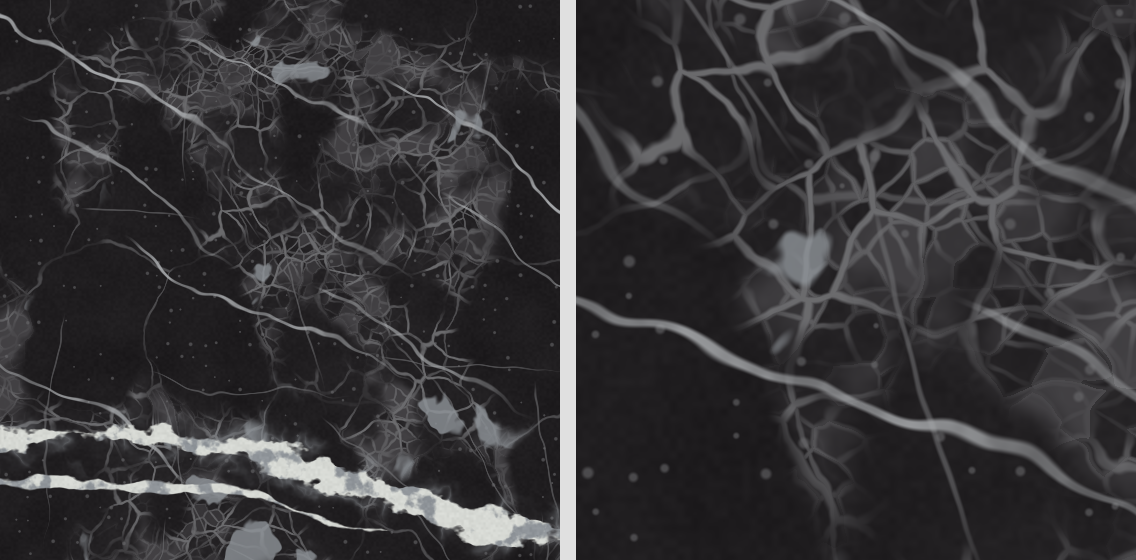
Left, the full canvas; right, a detail of the centre.
Reproduce this texture procedurally as a three.js fragment shader.

```glsl
varying vec2 vUv;

const vec3 BLACK = vec3(0.118, 0.110, 0.118);
const vec3 HAZE = vec3(0.275, 0.268, 0.280);
const vec3 WEB_GREY = vec3(0.43, 0.43, 0.44);
const vec3 VEIN_GREY = vec3(0.66, 0.67, 0.68);
const vec3 CALCITE_SHADE = vec3(0.56, 0.58, 0.60);
const vec3 CALCITE_WHITE = vec3(0.84, 0.85, 0.83);
const vec2 SLAB_SCALE = vec2(4.6, 3.3);
const float COARSE_SHARDS = 17.0;
const float FINE_SHARDS = 42.0;
const float SPECK_GRID = 48.0;
const float WEB_WIDTH = 0.0024;
const float VEIN_WIDTH = 0.0034;
const float HAIR_WIDTH = 0.0009;
const float SOFT = 0.0016;
const int VEINS = 9;
const int HAIRS = 22;

float hash(vec2 p) {
  vec3 q = fract(p.xyx * 0.1031);
  q += dot(q, q.yzx + 33.33);
  return fract((q.x + q.y) * q.z);
}

vec2 hash2(vec2 p) {
  return vec2(hash(p), hash(p + 57.3));
}

float noise(vec2 p) {
  vec2 i = floor(p), f = fract(p);
  f = f * f * (3.0 - 2.0 * f);
  return mix(mix(hash(i), hash(i + vec2(1, 0)), f.x),
             mix(hash(i + vec2(0, 1)), hash(i + vec2(1, 1)), f.x), f.y);
}

float fbm(vec2 p) {
  float sum = 0.0, gain = 0.533;
  for (int i = 0; i < 4; i++) {
    sum += gain * noise(p);
    p = mat2(1.6, 1.2, -1.2, 1.6) * p + 7.1;
    gain *= 0.5;
  }
  return sum;
}

// Voronoi shards: x is distance to the nearest edge, y a random per shard
vec2 shards(vec2 p) {
  vec2 cell = floor(p), f = fract(p), nearCell = vec2(0), nearOffset = vec2(0);
  float best = 8.0, edge = 8.0;
  for (int j = -1; j <= 1; j++) for (int i = -1; i <= 1; i++) {
    vec2 g = vec2(i, j), r = g + hash2(cell + g) - f;
    if (dot(r, r) < best) { best = dot(r, r); nearCell = g; nearOffset = r; }
  }
  for (int j = -2; j <= 2; j++) for (int i = -2; i <= 2; i++) {
    vec2 g = nearCell + vec2(i, j), r = g + hash2(cell + g) - f, gap = r - nearOffset;
    if (dot(gap, gap) > 0.0001) edge = min(edge, dot(0.5 * (r + nearOffset), normalize(gap)));
  }
  return vec2(edge, hash(cell + nearCell + 11.7));
}

float line(float d, float width) {
  return 1.0 - smoothstep(width * 0.4, width + SOFT, d);
}

// Tapered streak of uneven width
float vein(vec2 p, vec2 start, float angle, float len, float width) {
  vec2 dir = vec2(cos(angle), sin(angle)), q = p - start;
  float along = dot(q, dir) / len;
  float across = abs(dot(q, vec2(-dir.y, dir.x)));
  float taper = smoothstep(0.0, 0.12, along) * (1.0 - smoothstep(0.65, 1.0, along));
  return taper * line(across, width * (0.3 + 1.2 * noise(p * 16.0)) * (0.4 + 0.6 * taper));
}

void main() {
  vec2 p = vUv;
  vec2 bend = vec2(fbm(p * 5.0), fbm(p * 5.0 + 31.0)) - 0.5;
  vec2 jitter = vec2(noise(p * 34.0), noise(p * 34.0 + 19.0)) - 0.5;
  vec2 bent = p + 0.11 * bend + 0.007 * jitter;
  vec2 ragged = bent + 0.02 * (vec2(fbm(p * 22.0), fbm(p * 22.0 + 43.0)) - 0.5);

  // Dark ground with grain
  float grain = noise(p * 230.0) - 0.5;
  vec3 color = BLACK + 0.022 * grain + 0.04 * (fbm(p * 14.0) - 0.5);

  // Broken zones between the large slabs
  float slabEdge = shards(ragged * SLAB_SCALE + 3.0).x / SLAB_SCALE.x;
  float low = 1.0 - smoothstep(0.12, 0.36, p.y);
  float zone = 1.0 - smoothstep(0.0, 0.045, slabEdge + 0.26 * (0.5 - fbm(p * 4.0 + 9.0)) - 0.016 * low);
  vec2 coarse = shards(ragged * COARSE_SHARDS);
  vec2 fine = shards(ragged * FINE_SHARDS);
  float wisps = pow(1.0 - abs(2.0 * fbm(ragged * 13.0 + 5.0) - 1.0), 7.0);
  float fill = 0.75 * step(0.68, coarse.y) + 0.5 * step(0.62, fine.y);
  float cloud = smoothstep(0.38, 0.66, fbm(p * 11.0 + 23.0));
  color = mix(color, HAZE, clamp(zone * (0.1 + fill * cloud + 0.35 * wisps * cloud), 0.0, 0.9));

  // Web of cracks
  float fade = smoothstep(0.3, 0.65, fbm(p * 18.0 + 61.0));
  float web = line(coarse.x / COARSE_SHARDS, WEB_WIDTH) * zone;
  web = max(web, 0.75 * line(fine.x / FINE_SHARDS, WEB_WIDTH * 0.6) * zone * cloud);
  web = max(web, 0.6 * line(slabEdge, WEB_WIDTH * 0.6));
  color = mix(color, WEB_GREY, web * (0.2 + 0.75 * fade));

  // Specks
  vec2 grid = p * SPECK_GRID, id = floor(grid);
  float radius = 0.05 + 0.13 * hash(id + 5.0);
  float speck = 1.0 - smoothstep(radius * 0.5, radius + 0.06, length(fract(grid) - 0.3 - 0.4 * hash2(id)));
  color = mix(color, WEB_GREY, 0.55 * speck * step(0.84, hash(id + 81.0)));

  // Long falling veins and faint hairlines
  float veins = 0.0, hairs = 0.0;
  for (int i = 0; i < VEINS; i++) {
    float k = float(i);
    vec2 start = vec2(fract(k * 0.381) - 0.1, 1.02 - 0.075 * k), r = hash2(vec2(k, 4.0));
    veins = max(veins, (0.6 + 0.4 * r.y) * vein(bent, start, -0.36 - 0.3 * r.x, 0.4 + 0.35 * r.y, VEIN_WIDTH));
  }
  for (int i = 0; i < HAIRS; i++) {
    vec2 r = hash2(vec2(float(i), 17.0)), s = hash2(vec2(float(i), 29.0));
    hairs = max(hairs, vein(mix(p, bent, s.y), r * 1.2 - 0.1, -1.9 + 2.4 * s.x, 0.15 + 0.3 * s.y, HAIR_WIDTH));
  }
  color = mix(color, WEB_GREY, 0.6 * hairs);
  color = mix(color, VEIN_GREY, veins * (0.65 + 0.35 * fade));

  // Thick calcite bands, fringe and stray patches
  float x = p.x;
  float mainLine = mix(0.225, 0.06, smoothstep(0.25, 1.0, x)) - 0.025 * (1.0 - smoothstep(0.0, 0.15, x));
  float sideLine = mix(0.135, 0.055, smoothstep(0.35, 0.7, x));
  float mainHalf = 0.009 + 0.017 * smoothstep(0.25, 0.75, noise(vec2(x * 8.0, 3.0)));
  float sideHalf = (0.003 + 0.008 * noise(vec2(x * 11.0, 8.0))) * (1.0 - smoothstep(0.6, 0.72, x));
  float wave = p.y + 0.05 * bend.y + 0.006 * jitter.y;
  float rough = 0.045 * (fbm(p * vec2(24.0, 34.0)) - 0.5);
  float mainGap = abs(wave - mainLine) + rough - mainHalf;
  float sideGap = abs(wave - sideLine) + 0.3 * rough - sideHalf;
  float calcite = 1.0 - smoothstep(-0.003, 0.003, mainGap);
  calcite = max(calcite, (1.0 - smoothstep(-0.002, 0.002, sideGap)) * step(x, 0.72));
  float patches = smoothstep(0.65, 0.69, fbm(ragged * vec2(11.0, 8.0) + 70.0)) * zone;
  float fringe = (1.0 - smoothstep(0.0, 0.04, mainGap)) * wisps;
  color = mix(color, CALCITE_SHADE, 0.55 * fringe);
  color = mix(color, CALCITE_SHADE, 0.8 * patches);
  vec3 stone = mix(CALCITE_SHADE, CALCITE_WHITE, smoothstep(0.32, 0.52, fbm(p * 38.0 + 13.0)));
  color = mix(color, stone + 0.05 * grain, calcite);

  gl_FragColor = vec4(color, 1.0);
}
```
